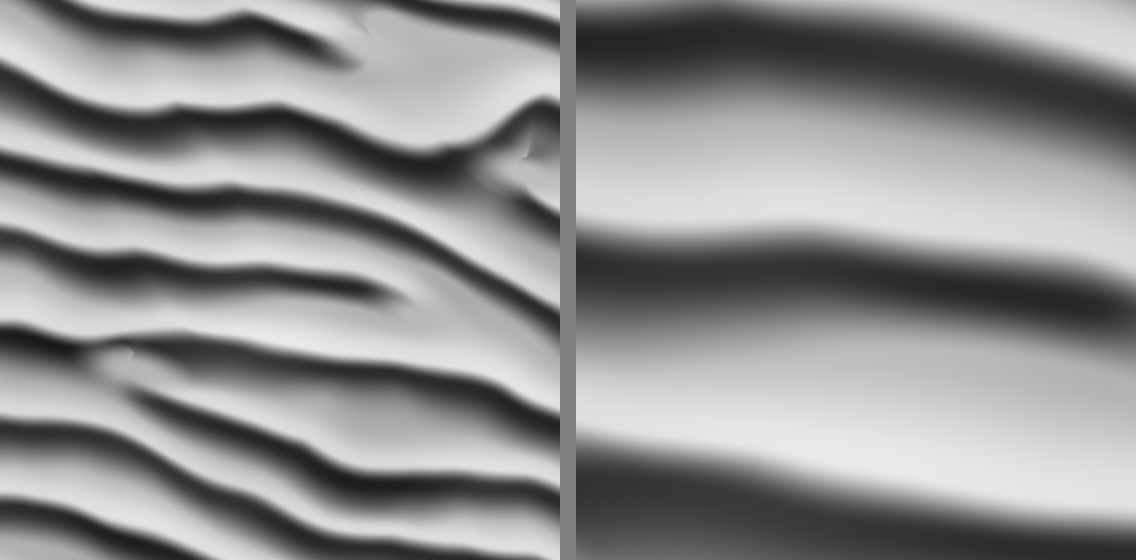
Left, the full canvas; right, a detail of the centre.
Write a WebGL 1 fragment shader that draws this texture.

```glsl
precision highp float;
// Wind-blown ripples in grey: tilted bands with a sharp upper edge, a dark lee side
// and a soft rise to a bright crest. A warped phase field makes the bands, and
// point defects (a turn of angle added to the phase) let single bands begin or end.

uniform vec2 u_resolution;

#define RIPPLES 6.2        // bands per canvas height
#define TILT 0.22          // fall of the bands from left to right
#define WARP 0.13          // broad meander
#define PEAKS 0.045        // small pointed rises on the crests
#define EDGE 0.20          // sharp edge, share of a band
#define CORE 0.24          // end of the full shadow, share of a band
#define SOFT 0.40          // length of the soft shadow, share of a band
#define DEFECTS 5          // band ends
#define SHADOW_TONE 0.165
#define SLOPE_TONE 0.69
#define CREST_TONE 0.86
#define SEED 3.0

vec2 hash2(vec2 p) {
  vec3 h = fract(vec3(p.xyx) * vec3(0.1031, 0.1030, 0.0973));
  h += dot(h, h.yzx + 33.33);
  return fract((h.xx + h.yz) * h.zy);
}

float cornerValue(vec2 cell, vec2 offset, vec2 f) {
  return dot(hash2(cell + offset + 50.0 + SEED * 17.0) * 2.0 - 1.0, f - offset);
}

// Gradient noise, about -0.6 to 0.6
float noise(vec2 p) {
  vec2 c = floor(p);
  vec2 f = p - c;
  vec2 u = f * f * f * (f * (f * 6.0 - 15.0) + 10.0);
  float low = mix(cornerValue(c, vec2(0.0), f), cornerValue(c, vec2(1.0, 0.0), f), u.x);
  float high = mix(cornerValue(c, vec2(0.0, 1.0), f), cornerValue(c, vec2(1.0), f), u.x);
  return mix(low, high, u.y);
}

// Place of a band end in the tilted frame, spread evenly down the canvas
vec2 defectPlace(float i) {
  vec2 h = hash2(vec2(i * 7.0 + 3.0, SEED * 11.0 + 5.0));
  return vec2(h.x, -0.2 + 1.2 * (i + 0.2 + 0.6 * h.y) / float(DEFECTS));
}

// Band count from the top without the fine relief
float broadPhase(vec2 p) {
  float phase = RIPPLES * (p.y + WARP * noise(p * vec2(2.4, 2.7) + 4.0));
  for (int i = 0; i < DEFECTS; i++) {
    vec2 d = p - defectPlace(float(i));
    float turn = mod(float(i), 2.0) * 2.0 - 1.0;
    phase += turn * atan(d.y, d.x) / 6.2831853;
  }
  return phase;
}

// Small pointed rises and wobbles of the crest lines
float relief(vec2 p) {
  float ridge = noise(p * vec2(4.2, 2.6) + 21.0);
  return 0.008 * noise(p * vec2(9.0, 6.0) + 7.0) - PEAKS * sqrt(ridge * ridge + 0.0012);
}

// Falls to zero at the band ends, so that they taper off
float taper(vec2 p) {
  float keep = 1.0;
  for (int i = 0; i < DEFECTS; i++) {
    vec2 d = (p - defectPlace(float(i))) * vec2(0.6, 1.3);
    keep *= smoothstep(0.012, 0.075, length(d));
  }
  return keep;
}

void main() {
  vec2 uv = gl_FragCoord.xy / u_resolution.y;
  vec2 p = vec2(uv.x, 1.0 - uv.y - TILT * uv.x);

  // Place in the band, and how tightly the bands are packed here
  float broad = broadPhase(p);
  float s = fract(broad + RIPPLES * relief(p));
  float gap = 0.03;
  float rise = broadPhase(p + vec2(0.0, gap)) - broad;
  rise -= floor(rise + 0.5);
  float density = clamp(abs(rise) / (gap * RIPPLES), 0.65, 1.4);

  // Shadow: sharp above, soft below, of uneven length
  float softness = SOFT * density * (1.0 + 0.7 * noise(p * vec2(2.5, 4.0) + 37.0));
  float shadowEnd = min(CORE * density + softness, 0.96);
  float shadow = smoothstep(0.0, EDGE * density, s)
               * (1.0 - smoothstep(CORE * density * 0.9, shadowEnd, s));

  // Bright crest just above the edge of the next band
  float crest = smoothstep(0.56, 0.98, s) + 1.0 - smoothstep(0.0, 0.2, s);

  // Tones with faint streaks along the bands
  float keep = taper(p);
  float streak = noise(p * vec2(5.0, 14.0) + 9.0);
  float light = mix(SLOPE_TONE, CREST_TONE, mix(0.25, crest, keep));
  light += 0.09 * noise(p * vec2(3.0, 5.0) + 61.0) + 0.015 * streak;
  float dark = SHADOW_TONE + 0.18 * noise(p * vec2(3.0, 6.0) + 83.0) + 0.03 * streak;
  float grey = mix(light, dark, shadow * keep);
  gl_FragColor = vec4(vec3(clamp(grey, 0.0, 1.0)), 1.0);
}
```
